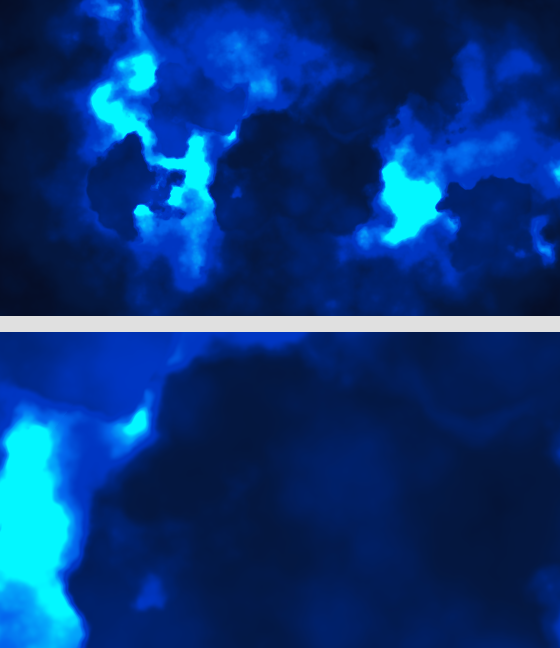
Top: the whole. Bottom: its middle third, enlarged.
Reproduce this texture procedurally as a Shadertoy shader.

```glsl
// Billowing storm clouds lit from inside by electric blue and cyan flashes.

vec2 hash2(vec2 cell) {
    vec3 h = fract(cell.xyx * vec3(0.1031, 0.1030, 0.0973));
    h += dot(h, h.yzx + 33.33);
    return fract((h.xx + h.yz) * h.zy);
}

// Cellular noise with a soft minimum: rounded puffs, high at their centres
float puffs(vec2 p) {
    vec2 cell = floor(p), local = fract(p);
    float sum = 0.0;
    for (int y = -1; y <= 1; y++)
    for (int x = -1; x <= 1; x++) {
        vec2 offset = vec2(x, y);
        sum += exp(-10.0 * length(offset + hash2(cell + offset) - local));
    }
    return 1.0 + log(sum) / 10.0;
}

// Layered puffs, centred near zero
float billow(vec2 p) {
    float sum = -0.49, weight = 0.5;
    for (int i = 0; i < 5; i++) {
        sum += weight * puffs(p);
        p = mat2(1.6, 1.2, -1.2, 1.6) * p + 7.3;
        weight *= 0.42;
    }
    return sum;
}

// Light level to colour: near black, navy, royal blue, azure, cyan
vec3 stormColor(float level) {
    vec3 color = mix(vec3(0.02, 0.04, 0.12), vec3(0.015, 0.09, 0.25), smoothstep(0.02, 0.18, level));
    color = mix(color, vec3(0.00, 0.13, 0.43), smoothstep(0.18, 0.36, level));
    color = mix(color, vec3(0.00, 0.21, 0.76), smoothstep(0.34, 0.54, level));
    color = mix(color, vec3(0.01, 0.40, 0.93), smoothstep(0.58, 0.78, level));
    color = mix(color, vec3(0.01, 0.64, 0.98), smoothstep(0.76, 0.90, level));
    return mix(color, vec3(0.01, 0.97, 1.00), smoothstep(0.88, 1.03, level));
}

void mainImage(out vec4 fragColor, in vec2 fragCoord) {
    // Centre, size and strength: small flashes first, then wide hazes
    const vec4 glows[12] = vec4[12](
        vec4(0.39, 0.67, 0.11, 0.70), vec4(0.59, 0.44, 0.09, 0.70),
        vec4(0.735, 0.56, 0.045, 0.45), vec4(1.32, 0.40, 0.11, 0.80),
        vec4(1.77, 0.45, 0.06, 0.45), vec4(1.75, 0.20, 0.06, 0.45),
        vec4(0.40, 1.00, 0.06, 0.45), vec4(0.48, 0.62, 0.38, 0.46),
        vec4(0.86, 0.78, 0.17, 0.40), vec4(1.58, 0.53, 0.32, 0.46),
        vec4(1.22, 0.26, 0.25, 0.32), vec4(0.58, 0.28, 0.17, 0.22));
    // Centre, radius and light level of the clouds in front
    const vec4 clouds[6] = vec4[6](
        vec4(0.63, 0.71, 0.15, 0.44), vec4(0.42, 0.42, 0.12, 0.31),
        vec4(0.77, 0.36, 0.13, 0.28), vec4(1.00, 0.45, 0.23, 0.23),
        vec4(1.56, 0.34, 0.14, 0.30), vec4(1.26, 0.77, 0.19, 0.21));

    vec2 p = fragCoord / iResolution.y;
    vec2 middle = 0.5 * iResolution.xy / iResolution.y;
    p.x += 0.889 - middle.x;

    // Ragged outlines come from warping space with the billows
    vec2 warp = vec2(billow(p * 5.0), billow(p * 5.0 + 19.7));
    vec2 q = p + 0.45 * warp;
    float detail = billow(p * 6.0 + 41.0);

    // Dim sky that fades towards the corners
    float dim = 1.0 - smoothstep(0.3, 1.25, length((p - vec2(0.889, 0.5)) * vec2(1.1, 1.4)));
    float light = 0.05 + 0.20 * dim;

    // Light behind the clouds
    for (int i = 0; i < 12; i++) {
        vec2 d = (q - glows[i].xy) * vec2(1.25, 0.8) / glows[i].z;
        light += glows[i].w * exp(-dot(d, d));
    }
    light *= 1.0 + 1.6 * detail;

    // Dark lumpy clouds cover parts of the light
    for (int i = 0; i < 6; i++) {
        float edge = length(q - clouds[i].xy) / clouds[i].z - 1.2 * detail;
        float cover = 1.0 - smoothstep(0.78, 1.10, edge);
        float body = clouds[i].w + 0.35 * detail + 0.2 * warp.y;
        light = mix(light, min(light, body), 0.93 * cover);
    }

    fragColor = vec4(stormColor(light), 1.0);
}
```
